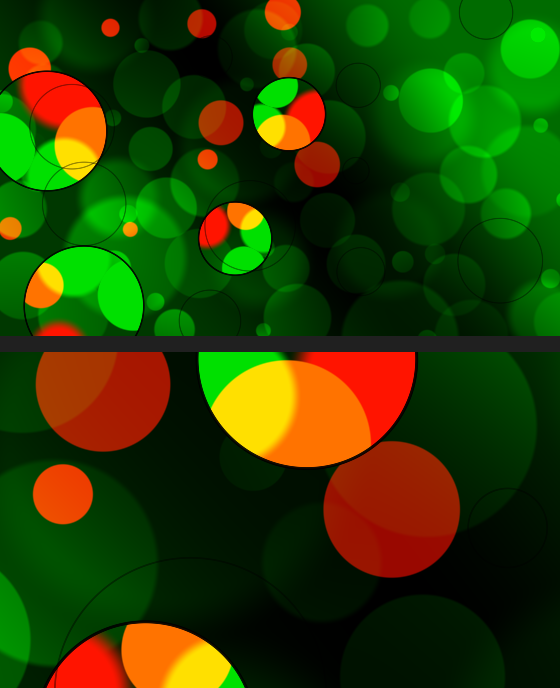
Top: the whole. Bottom: its middle third, enlarged.
Reproduce this background procedurally as a Shadertoy shader.

```glsl
vec3 hash3(float n) {
    vec3 p = fract(n * vec3(0.1031, 0.1030, 0.0973));
    p += dot(p, p.yzx + 33.33);
    return fract((p.xxy + p.yzz) * p.zyx);
}

// Evenly spread, slightly jittered point inside the given extent
vec2 scatter(float i, float seed, vec2 extent) {
    vec2 even = fract(hash3(seed).xy + i * vec2(0.7549, 0.5698));
    vec2 jitter = hash3(i * 3.7 + seed).xy - 0.5;
    return even * extent + jitter * 0.12;
}

float disc(vec2 p, vec2 centre, float radius, float soft) {
    return 1.0 - smoothstep(radius - soft, radius + soft, length(p - centre));
}

float ring(vec2 p, vec2 centre, float radius, float width, float px) {
    float d = abs(length(p - centre) - radius);
    return 1.0 - smoothstep(width, width + px, d);
}

vec2 polar(float angle) {
    return vec2(cos(angle), sin(angle));
}

// Summed light of translucent bubbles, each shaded along a random direction
float bubbles(vec2 p, int count, float seed, vec2 extent, vec2 radii, vec2 light, float blur, float px) {
    float sum = 0.0;
    for (int i = 0; i < count; i++) {
        vec3 h = hash3(float(i) * 7.31 + seed * 1.7);
        vec2 centre = scatter(float(i), seed, extent);
        float radius = mix(radii.x, radii.y, h.x);
        float soft = px + blur * h.z;
        float shade = 0.85 + 0.25 * dot(p - centre, polar(h.z * 6.283)) / radius;
        sum += disc(p, centre, radius, soft) * shade * mix(light.x, light.y, h.y);
    }
    return sum;
}

// Outlined lens holding red, orange and bright green patches
vec3 lens(vec3 col, vec2 p, vec2 centre, float radius, float angle, float reach, float px) {
    vec2 q = (p - centre) / radius;
    float edge = px / radius;
    vec3 inner = vec3(0.0, col.g * 0.9 + 0.06, 0.0);
    float red = disc(q, polar(angle) * 0.85, reach, 0.12);
    float orange = disc(q, polar(angle - 1.5) * 0.8, reach * 0.85, edge);
    float green = max(disc(q, polar(angle + 2.3) * 0.85, 0.6, edge),
                      disc(q, polar(angle - 2.4) * 0.8, 0.62, 0.06));
    inner = mix(inner, vec3(1.0, 0.08, 0.0), red);
    inner = mix(inner, vec3(1.0, 0.45, 0.0), orange);
    inner.g = mix(inner.g, 0.88, green);
    col = mix(col, inner, disc(p, centre, radius, px));
    return col * (1.0 - 0.9 * ring(p, centre, radius, 0.001, px));
}

void mainImage(out vec4 fragColor, in vec2 fragCoord) {
    float px = 1.0 / iResolution.y;
    vec2 p = fragCoord * px;
    vec2 extent = vec2(iResolution.x * px, 1.0);

    // Green glow on both sides of a dark diagonal band
    float side = dot(p, vec2(0.788, 0.616)) - 0.998;
    float glow = smoothstep(0.02, 0.6, abs(side));
    float green = glow * mix(0.22, 0.42, smoothstep(-0.1, 0.1, side));

    // Blurred, medium and small bubbles
    float light = bubbles(p, 12, 11.0, extent, vec2(0.10, 0.19), vec2(0.10, 0.26), 0.04, px);
    light += bubbles(p, 36, 29.0, extent, vec2(0.05, 0.11), vec2(0.13, 0.32), 0.004, px);
    light += bubbles(p, 20, 47.0, extent, vec2(0.018, 0.034), vec2(0.15, 0.38), 0.0, px);
    green += light * mix(0.42, 1.1, glow);
    vec3 col = vec3(0.0, min(green, 0.92), 0.0);

    // Small red and orange discs, mostly upper left
    for (int i = 0; i < 11; i++) {
        vec3 h = hash3(float(i) * 5.3 + 71.0);
        vec2 centre = vec2(0.02, 0.25) + scatter(float(i), 83.0, vec2(1.05, 0.75));
        float radius = mix(0.022, 0.068, h.x * h.x);
        float alpha = mix(1.0, 0.55, h.x * h.y);
        vec3 warm = vec3(1.0, 0.05 + col.g * 0.9, 0.0);
        col = mix(col, warm, alpha * disc(p, centre, radius, px));
    }

    // Four large lenses on a skewed grid
    for (int k = 0; k < 4; k++) {
        vec2 cell = vec2(k & 1, k >> 1);
        vec2 centre = vec2(0.25, 0.09) + cell.x * vec2(0.45, 0.2)
                    + cell.y * vec2(-0.11, 0.52) + cell.x * cell.y * vec2(0.27, -0.15);
        float radius = mix(0.178, 0.109, cell.x);
        float step4 = float(k);
        col = lens(col, p, centre, radius, 4.2 - 1.5 * step4, 0.45 + 0.15 * step4, px);
    }

    // Faint hairline circles
    for (int i = 0; i < 10; i++) {
        vec2 centre = scatter(float(i), 97.0, extent);
        float radius = mix(0.025, 0.14, hash3(float(i) + 101.0).x);
        col *= 1.0 - 0.4 * ring(p, centre, radius, 0.0004, px);
    }

    fragColor = vec4(col, 1.0);
}
```
